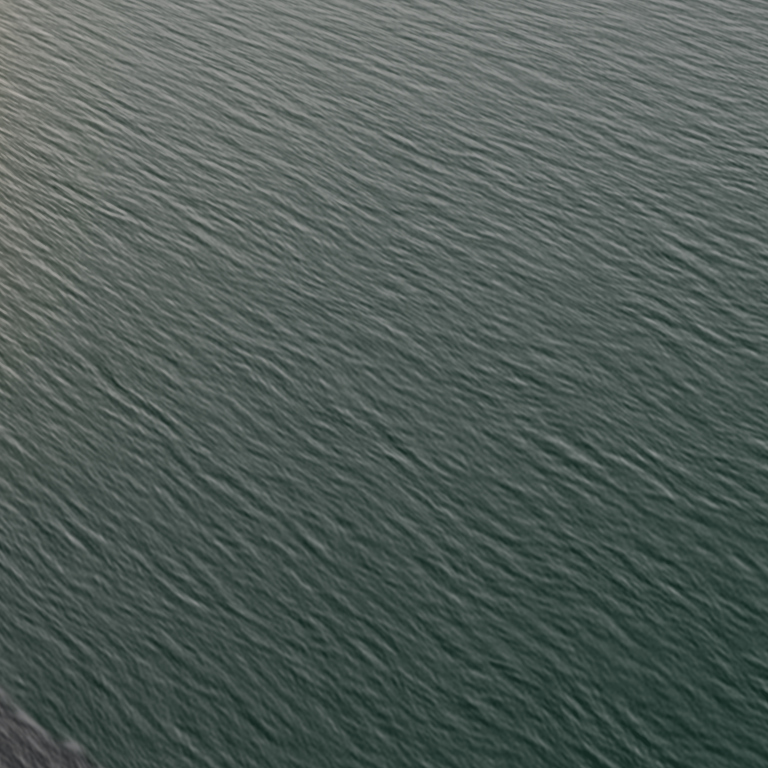
A three.js fragment shader for this texture:

```glsl
// Draws wind-rippled grey-green water seen at a slant, with a strip of shore at the lower left.
varying vec2 vUv;

const vec3 DEEP_WATER = vec3(0.140, 0.200, 0.180);
const vec3 PALE_SKY = vec3(0.550, 0.562, 0.555);
const vec3 GREEN_TINT = vec3(-0.018, 0.007, 0.000);
const vec3 WARM_TINT = vec3(0.022, 0.008, -0.010);
const vec3 SHORE = vec3(0.275, 0.265, 0.275);
const vec3 FOAM = vec3(0.52, 0.51, 0.52);

const vec2 VANISHING_POINT = vec2(-1.75, 1.75); // where all crest lines meet
const vec2 WAVE_CELLS = vec2(14.0, 102.0);      // cells along and across the crests
const vec2 LAYER_GROWTH = vec2(2.3, 1.55);      // refinement of each wave layer
const float LAYER_FADE = 0.80;
const float SLOPE_STEP = 0.7;                   // cells between the two slope samples
const float CREST_PEAKING = 0.2;
const float CONTRAST_NEAR = 0.56;
const float CONTRAST_FAR = 0.82;
const float BEND = 0.012;
const float GRAIN_CELLS = 190.0;
const float GRAIN = 0.16;

// Sine-free hash giving a gradient in -1..1
vec2 hashGradient(vec2 cell) {
  vec3 q = fract(cell.xyx * vec3(0.1031, 0.1030, 0.0973));
  q += dot(q, q.yzx + 33.33);
  return fract((q.xx + q.yz) * q.zy) * 2.0 - 1.0;
}

float gradientNoise(vec2 p) {
  vec2 cell = floor(p);
  vec2 f = fract(p);
  vec2 w = f * f * f * (f * (f * 6.0 - 15.0) + 10.0);
  vec2 e = vec2(0.0, 1.0);
  float a = dot(hashGradient(cell), f);
  float b = dot(hashGradient(cell + e.yx), f - e.yx);
  float c = dot(hashGradient(cell + e.xy), f - e.xy);
  float d = dot(hashGradient(cell + e.yy), f - e.yy);
  return mix(mix(a, b, w.x), mix(c, d, w.x), w.y);
}

// Distance along the crests and a perspective coordinate across them
vec2 waveSpace(vec2 p) {
  vec2 ray = p - VANISHING_POINT;
  vec2 s = vec2(length(ray), log(ray.x / -ray.y));
  s.y += BEND * gradientNoise(s * vec2(6.0, 9.0) + 3.7);
  return s;
}

// Slopes of stretched noise layers, each turned a little against the last
float ripples(vec2 s, float depth) {
  float sum = 0.0;
  float weight = 0.54;
  float skew = 0.06;
  vec2 cells = WAVE_CELLS;
  for (int i = 0; i < 3; i++) {
    float resolved = 1.0 - smoothstep(250.0, 450.0, cells.y / depth);
    vec2 q = vec2(s.x, s.y + skew * s.x) * cells + 17.3 * float(i);
    float slope = gradientNoise(q) - gradientNoise(q + vec2(0.0, SLOPE_STEP));
    sum += weight * resolved * slope;
    weight *= LAYER_FADE;
    skew *= -1.5;
    cells *= LAYER_GROWTH;
  }
  return sum + CREST_PEAKING * (sum * sum - 0.05);
}

void main() {
  vec2 p = vUv;
  vec2 s = waveSpace(p);
  float wave = ripples(s, VANISHING_POINT.y - p.y);
  wave += GRAIN * gradientNoise(p * GRAIN_CELLS + 7.9);

  // Broad light: paler with distance and towards the left
  float tone = 0.17 + 0.38 * p.y + 0.27 * p.y * p.y + 0.10 * (0.45 - p.x);
  tone += 0.07 * gradientNoise(s * vec2(5.0, 22.0) + 8.1);

  // Wave shading with gusty patches of stronger contrast
  float gust = 1.0 + 0.35 * gradientNoise(s * vec2(5.0, 14.0) + 41.0);
  tone += wave * gust * mix(CONTRAST_NEAR, CONTRAST_FAR, smoothstep(0.0, 0.9, p.y));

  // Warm glints along the left side
  float glare = exp(-p.x * 9.0) * smoothstep(0.25, 0.8, p.y);
  tone += glare * 0.6 * max(wave, 0.0);

  // Highlights roll off softly
  tone -= 0.5 * max(tone - 0.9, 0.0);
  vec3 color = mix(DEEP_WATER, PALE_SKY, max(tone, -0.1));
  color += GREEN_TINT * p.x * (1.0 - p.y);
  color += WARM_TINT * (glare + 0.25 * (1.0 - p.x) * p.y);

  // Shore strip with thin foam lines at its edge
  float shoreline = p.x * 0.62 + p.y * 0.8 - 0.078 + 0.02 * gradientNoise(p * 22.0);
  float land = 1.0 - smoothstep(-0.015, 0.015, shoreline);
  float foam = exp(-pow(abs(shoreline) / 0.006, 2.0));
  foam += 0.6 * exp(-pow(abs(shoreline + 0.028) / 0.005, 2.0));
  foam *= smoothstep(-0.4, 0.3, gradientNoise(p * 38.0 + 5.0));
  color = mix(color, SHORE + 0.2 * wave, land * 0.8);
  color = mix(color, FOAM, clamp(foam, 0.0, 1.0) * 0.7);

  gl_FragColor = vec4(color, 1.0);
}
```
